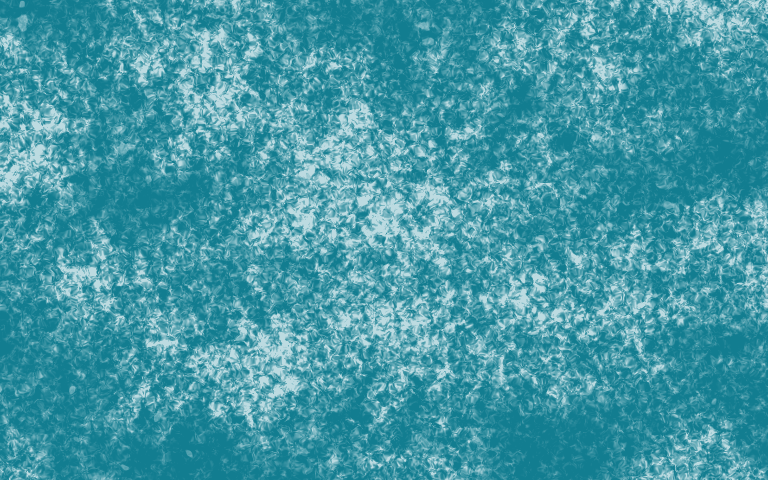
Give the GLSL for this texture, as a WebGL 2 fragment shader.

```glsl
#version 300 es
precision highp float;
// Worn teal surface dusted with pale, chalky speckles.
// Wide streaks and cloudy patches set how densely the fine grain shows;
// a few small irregular flecks are scattered over a jittered grid.

uniform vec2 u_resolution;
out vec4 fragColor;

const vec3 TEAL = vec3(0.07, 0.49, 0.565);
const vec3 CHALK = vec3(0.65, 0.81, 0.84);
const mat2 OCTAVE_TURN = mat2(0.8, 0.6, -0.6, 0.8);

// Integer hash of a cell and a seed, 0 to 1
float hash(vec2 cell, float seed) {
    uvec2 q = uvec2(ivec2(cell)) * uvec2(1597u, 3812u) + uvec2(ivec2(int(seed) * 7919));
    q = q * 1664525u + 1013904u;
    q.x += q.y * 1664525u;
    q.y += q.x * 1664525u;
    q ^= q >> 16u;
    q.x += q.y * 1664525u;
    q.x ^= q.x >> 15u;
    return float(q.x >> 8u) / 16777216.0;
}

// Value noise with mean 0 and a spread of about 1
float noise(vec2 p, float seed) {
    vec2 cell = floor(p);
    vec2 f = fract(p);
    vec2 s = f * f * (3.0 - 2.0 * f);
    float low = mix(hash(cell, seed), hash(cell + vec2(1, 0), seed), s.x);
    float high = mix(hash(cell + vec2(0, 1), seed), hash(cell + vec2(1, 1), seed), s.x);
    return (mix(low, high, s.y) - 0.5) / 0.2145;
}

// Layered noise, scaled back to a spread of about 1
float layeredNoise(vec2 p, int octaves, float gain, float seed) {
    float sum = 0.0, power = 0.0, weight = 1.0;
    for (int i = 0; i < octaves; i++) {
        sum += weight * noise(p, seed + float(i));
        power += weight * weight;
        weight *= gain;
        p = OCTAVE_TURN * p * 1.93 + 17.3;
    }
    return sum * inversesqrt(power);
}

// Sparse rough ovals, at most one in each grid cell
float flecks(vec2 p, float cellSize, float radius, float chance, float pixel, float seed) {
    vec2 cell = floor(p / cellSize);
    vec2 jitter = vec2(hash(cell, seed), hash(cell, seed + 1.0));
    vec2 d = p - (cell + mix(vec2(0.2), vec2(0.8), jitter)) * cellSize;
    float angle = 6.2832 * hash(cell, seed + 2.0);
    d = mat2(cos(angle), -sin(angle), sin(angle), cos(angle)) * d * vec2(0.8, 1.25);
    float size = radius * mix(0.6, 1.2, hash(cell, seed + 3.0));
    float edge = length(d) - size * (1.0 + 0.2 * noise(p * 130.0, seed + 4.0));
    float present = step(hash(cell, seed + 5.0), chance);
    return present * (1.0 - smoothstep(-pixel, pixel, edge));
}

void main() {
    vec2 p = gl_FragCoord.xy / u_resolution.y;
    float pixel = 1.0 / u_resolution.y;

    // Slight bending keeps patches and grains ragged
    vec2 bend = vec2(noise(p * 14.0, 1.0), noise(p * 14.0, 2.0)) * 0.007;
    vec2 crumble = vec2(noise(p * 75.0, 3.0), noise(p * 75.0, 4.0)) * 0.002;

    // Broad wear: horizontal streaks plus rounder clouds
    float streaks = layeredNoise((p + bend) * vec2(1.5, 5.2) + 3.7, 2, 0.5, 10.0);
    float clouds = layeredNoise((p + bend) * vec2(4.0, 4.8) + 8.1, 4, 0.65, 20.0);
    float wear = 0.6 * streaks + 0.8 * clouds;

    // Clumps and fine grain, stronger where the chalk is dense
    float clumps = layeredNoise(p + bend + crumble + p * 23.0, 3, 0.85, 30.0);
    float grain = layeredNoise((p + crumble) * 88.0, 3, 0.95, 40.0);
    float contrast = mix(0.75, 1.15, smoothstep(-1.3, 0.8, wear));
    float density = 0.60 * wear + contrast * (0.40 * clumps + 0.72 * grain);

    // Thin chalk fades into bare teal
    float chalk = 0.152 * pow(max(density + 1.2, 0.0), 1.65);

    // Scattered flecks in two sizes
    float spots = flecks(p, 0.21, 0.011, 0.35, pixel, 50.0);
    spots = max(spots, flecks(p + 0.13, 0.12, 0.006, 0.4, pixel, 60.0));
    chalk = mix(chalk, max(chalk, 0.72 + 0.1 * grain), 0.75 * spots);

    fragColor = vec4(mix(TEAL, CHALK, min(chalk, 1.15)), 1.0);
}
```
